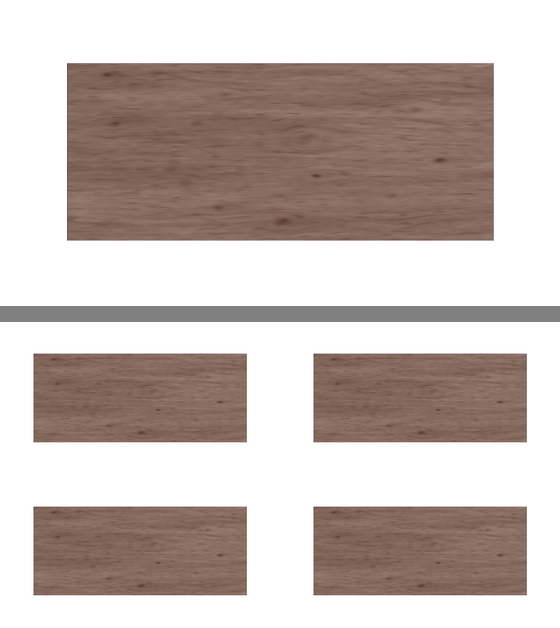
Top, the tile; bottom, the same tile 2 across and 2 down.
A Shadertoy shader for this texture:

```glsl
// A brown wood board with long horizontal grain and small knots, centred on white.

// Integer hash: two random values from 0 to 1 per cell.
vec2 hash2(vec2 cell) {
    uvec2 q = uvec2(cell) * uvec2(1597334673u, 3812015801u);
    uint n = (q.x ^ q.y) * 1597334673u;
    n = (n ^ (n >> 15)) * 2246822519u;
    n ^= n >> 13;
    return vec2(n & 65535u, n >> 16) / 65535.0;
}

float corner(vec2 cell, vec2 offset, vec2 period) {
    return dot(hash2(mod(cell, period)) * 2.0 - 1.0, offset);
}

// Gradient noise that wraps after a whole number of cells across the canvas.
float noise(vec2 uv, vec2 period) {
    vec2 p = uv * period, i = floor(p), f = p - i;
    vec2 s = f * f * f * (f * (f * 6.0 - 15.0) + 10.0), e = vec2(1, 0);
    return mix(mix(corner(i, f, period), corner(i + e.xy, f - e.xy, period), s.x),
               mix(corner(i + e.yx, f - e.yx, period), corner(i + 1.0, f - 1.0, period), s.x), s.y);
}

vec3 wood(vec2 uv) {
    vec2 grain = uv;
    float knots = 0.0;

    // Knots darken the wood and push the grain lines around them.
    for (int i = 0; i < 10; i++) {
        vec2 rnd = hash2(vec2(i + 3, 71)), shape = hash2(vec2(i + 5, 29));
        vec2 centre = vec2(0.14 + 0.72 * rnd.x, 0.24 + 0.055 * (float(i) + 0.7 * rnd.y));
        vec2 d = uv - centre;
        d -= round(d);
        float size = mix(0.006, 0.014, shape.x * shape.x);
        vec2 q = d * vec2(0.9, 1.0) / size;
        q.y += 0.5 * noise(uv, vec2(60, 40));
        float bend = exp(-dot(q, q) * 0.07);
        grain.y -= 0.65 * d.y * bend;
        knots += mix(0.7, 2.0, shape.y) * exp(-dot(q, q) * 0.9) + 0.45 * exp(-length(q * vec2(0.3, 0.9)));
    }

    // Slow waviness of the fibres.
    grain.y += 0.012 * noise(uv, vec2(5, 7)) + 0.003 * noise(uv, vec2(16, 24));

    // Broad bands, streaks and fine fibres.
    float tone = 0.18 + 1.5 * noise(grain, vec2(2, 13));
    tone += 1.1 * noise(grain, vec2(5, 37));
    tone += 0.9 * noise(grain, vec2(11, 84));
    tone += 0.85 * noise(grain, vec2(44, 134));

    // Thin growth lines, arched where the slow noise bends them.
    float phase = 22.0 * grain.y + 4.0 * noise(grain, vec2(3, 8));
    float line = pow(0.5 + 0.5 * sin(6.2831853 * phase), 7.0);
    tone -= 0.9 * line * smoothstep(-0.15, 0.35, noise(uv, vec2(6, 17)));

    // Short dark pores.
    tone -= 0.9 * smoothstep(0.12, 0.45, noise(grain, vec2(27, 112)));
    tone -= 1.3 * knots;

    return vec3(0.52, 0.41, 0.37) + vec3(0.054, 0.058, 0.058) * clamp(tone, -3.6, 2.0);
}

void mainImage(out vec4 fragColor, in vec2 fragCoord) {
    vec2 uv = fragCoord / iResolution.xy;
    float pixel = 1.0 / iResolution.y;

    // Signed distance to the board, in canvas heights.
    vec2 side = abs(uv - vec2(0.5005, 0.5035)) - vec2(0.381, 0.2895);
    side.x *= iResolution.x / iResolution.y;
    float edge = max(side.x, side.y);

    // Slightly darker rim, then the white surround.
    vec3 board = wood(uv) * (1.0 - 0.15 * smoothstep(-0.006, 0.0, edge));
    float cover = 1.0 - smoothstep(-0.5 * pixel, 0.5 * pixel, edge);
    fragColor = vec4(mix(vec3(1.0), board, cover), 1.0);
}
```
